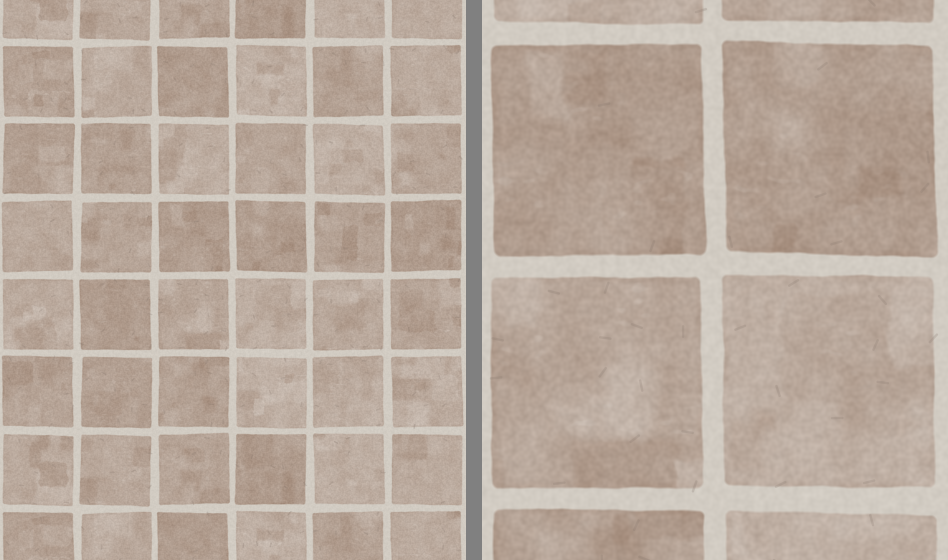
Left, the full canvas; right, a detail of the centre.
This pattern is drawn by a Shadertoy shader. Its source:

```glsl
const float TILES_ACROSS = 6.0;
const float ROWS_PER_REPEAT = 6.0;
const float ROW_OFFSET = 0.664;      // height of the lowest full grout line, in tiles
const float TILE_HALF = 0.452;
const float CORNER = 0.025;
const float SHIFT = 0.022;           // random offset of each tile
const float SKEW = 0.032;            // random lean of each side
const float WOBBLE = 0.011;
const int DABS = 11;
const float DAB_OPACITY = 0.62;
const float GRAIN = 0.038;
const vec3 GROUT = vec3(0.822, 0.798, 0.762);
const vec3 CLAY_LIGHT = vec3(0.785, 0.735, 0.695);
const vec3 CLAY_DARK = vec3(0.635, 0.540, 0.475);
const vec3 FIBRE = vec3(0.50, 0.44, 0.40);

vec2 hash2(vec2 p) {
    vec3 h = fract(p.xyx * vec3(0.1031, 0.1030, 0.0973));
    h += dot(h, h.yzx + 33.33);
    return fract((h.xx + h.yz) * h.zy);
}

float cornerSlope(vec2 cell, vec2 f, vec2 corner) {
    float a = 6.2832 * hash2(cell + corner).x;
    return dot(vec2(cos(a), sin(a)), f - corner);
}

float gradientNoise(vec2 p) {
    vec2 cell = floor(p), f = p - cell;
    vec2 u = f * f * f * (f * (f * 6.0 - 15.0) + 10.0);
    float low = mix(cornerSlope(cell, f, vec2(0, 0)), cornerSlope(cell, f, vec2(1, 0)), u.x);
    float high = mix(cornerSlope(cell, f, vec2(0, 1)), cornerSlope(cell, f, vec2(1, 1)), u.x);
    return mix(low, high, u.y);
}

float fbm(vec2 p) {
    float sum = 0.0, amp = 1.0;
    for (int i = 0; i < 4; i++) {
        sum += amp * gradientNoise(p);
        p = mat2(1.6, 1.2, -1.2, 1.6) * p + 7.3;
        amp *= 0.5;
    }
    return sum;
}

float roundedBox(vec2 p, vec2 halfSize, float radius) {
    vec2 d = abs(p) - halfSize + radius;
    return length(max(d, 0.0)) + min(max(d.x, d.y), 0.0) - radius;
}

// Hand-cut tile outline: shifted, skewed and wavering
float tileDistance(vec2 q, vec2 seed) {
    vec2 shift = (hash2(seed + 3.1) - 0.5) * SHIFT;
    vec2 skew = (hash2(seed + 8.7) - 0.5) * 2.0 * SKEW;
    vec2 p = q - shift + skew * q.yx;
    float waver = gradientNoise(q * 4.0 + seed) + 0.4 * gradientNoise(q * 17.0 + seed + 9.0);
    return roundedBox(p, vec2(TILE_HALF), CORNER) + WOBBLE * waver;
}

// Layered flat-brush dabs, from broad to small; 0 is light and 1 is dark
float washTone(vec2 q, vec2 seed) {
    float base = mix(0.25, 0.66, hash2(seed + 1.7).x);
    float tone = base;
    vec2 ragged = vec2(fbm(q * 6.0 + seed), fbm(q * 6.0 + seed + 41.0)) * 0.035;
    for (int i = 0; i < DABS; i++) {
        float k = float(i);
        vec2 key = seed + vec2(k * 5.3, k * 2.9 + 13.0);
        vec2 centre = (hash2(key) - 0.5) * 0.95;
        float scale = mix(1.0, 0.22, k / float(DABS - 1));
        vec2 halfSize = mix(vec2(0.09), vec2(0.30), hash2(key + 21.0)) * scale;
        vec2 paint = hash2(key + 57.0);
        float soft = mix(0.012, 0.065, paint.y) * mix(0.5, 1.0, scale);
        float d = roundedBox(q + ragged - centre, halfSize, 0.3 * min(halfSize.x, halfSize.y));
        float cover = 1.0 - smoothstep(-soft, soft, d);
        tone = mix(tone, base + (paint.x - 0.47) * 0.85, cover * DAB_OPACITY);
    }
    return tone + 0.20 * fbm(q * 5.0 + seed + 19.0);
}

// Sparse short fibres in the paper
float fibres(vec2 p, float pixel) {
    vec2 cell = floor(p * 5.0);
    vec2 r = hash2(cell + 71.0);
    vec2 q = p - (cell + 0.25 + 0.5 * hash2(cell + 5.0)) / 5.0;
    float angle = 6.2832 * r.y;
    vec2 along = vec2(cos(angle), sin(angle));
    q -= along * clamp(dot(q, along), -0.022, 0.022);
    return step(r.x, 0.28) * (1.0 - smoothstep(0.002, 0.004 + pixel, length(q)));
}

void mainImage(out vec4 fragColor, in vec2 fragCoord) {
    float pixel = TILES_ACROSS / iResolution.x;
    vec2 p = fragCoord * pixel - vec2(-0.008, ROW_OFFSET);
    vec2 id = floor(p);
    vec2 q = p - id - 0.5;
    vec2 seed = 37.0 * (mod(id, vec2(TILES_ACROSS, ROWS_PER_REPEAT)) + 1.0);

    // Painted clay with a darker rim and dry-brush gaps
    float d = tileDistance(q, seed);
    float tone = washTone(q, seed);
    float rim = smoothstep(-0.035, -0.004, d);
    tone += 0.16 * rim * smoothstep(-0.3, 0.4, gradientNoise(q * 5.0 + seed + 11.0));
    float dry = smoothstep(0.15, 0.5, gradientNoise(q * vec2(14.0, 26.0) + seed));
    tone -= 0.16 * dry * smoothstep(0.0, 0.4, gradientNoise(q * 3.0 + seed + 5.0));
    vec3 clay = mix(CLAY_LIGHT, CLAY_DARK, clamp(tone, 0.0, 1.1));

    float inside = 1.0 - smoothstep(-0.005 - 0.5 * pixel, 0.005 + 0.5 * pixel, d);
    vec3 colour = mix(GROUT, clay, inside);

    // Paper grain over everything
    float grain = gradientNoise(p * 24.0) + gradientNoise(p * 47.0 + 3.7);
    colour += GRAIN * grain * mix(0.6, 1.0, inside);
    colour = mix(colour, FIBRE, 0.22 * fibres(p, pixel));
    fragColor = vec4(colour, 1.0);
}
```
